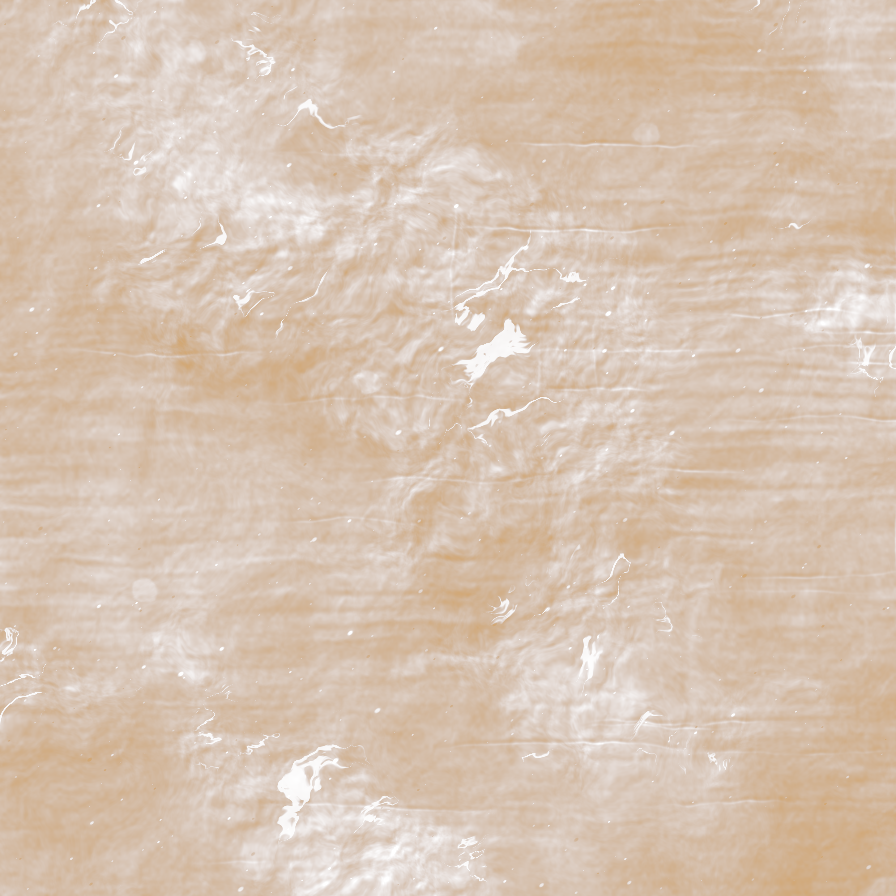
Reproduce this texture procedurally as a Shadertoy shader.

```glsl
float hash(vec2 p) {
    vec3 q = fract(p.xyx * 0.1031);
    q += dot(q, q.yzx + 33.33);
    return fract((q.x + q.y) * q.z);
}

float noise(vec2 p) {
    vec2 i = floor(p), f = fract(p);
    f = f * f * (3.0 - 2.0 * f);
    float low = mix(hash(i), hash(i + vec2(1, 0)), f.x);
    float high = mix(hash(i + vec2(0, 1)), hash(i + 1.0), f.x);
    return mix(low, high, f.y);
}

float fbm(vec2 p) {
    float sum = 0.0, amp = 0.516;
    for (int i = 0; i < 5; i++) {
        sum += amp * noise(p);
        p = mat2(1.6, 1.2, -1.2, 1.6) * p + 17.3;
        amp *= 0.5;
    }
    return sum;
}

// Slanted oval flecks, one at most in each grid cell
float flecks(vec2 p, float cells, float share, float seed) {
    vec2 id = floor(p * cells) + seed;
    vec2 centre = 0.25 + 0.5 * vec2(hash(id + 3.1), hash(id + 7.7));
    vec2 d = fract(p * cells) - centre;
    d = vec2(0.8 * d.x + 0.6 * d.y, 1.7 * (0.8 * d.y - 0.6 * d.x));
    float radius = mix(0.06, 0.17, pow(hash(id + 12.4), 2.0));
    return step(hash(id), share) * (1.0 - smoothstep(radius * 0.5, radius * 1.3, length(d)));
}

// Thin raised folds: long horizontal ones and a few upright ones
float creases(vec2 p) {
    float sum = 0.0;
    for (int i = 0; i < 30; i++) {
        float k = float(i);
        vec2 q = i < 25 ? p : p.yx;
        vec2 centre = vec2(hash(vec2(k, 2)), hash(vec2(k, 9)));
        float halfLength = mix(0.04, 0.16, hash(vec2(k, 15)));
        float wobble = 0.010 * noise(vec2(q.x * 13.0, k * 5.0)) + 0.003 * noise(vec2(q.x * 60.0, k * 3.0));
        float d = q.y - centre.y - wobble;
        float fade = 1.0 - smoothstep(0.3, 1.0, abs(q.x - centre.x) / halfLength);
        fade *= 0.3 + noise(vec2(q.x * 35.0, k * 7.0));
        float lit = exp(-pow(d / 0.0014, 2.0));
        float shade = exp(-pow((d - 0.0035) / 0.0022, 2.0));
        sum += fade * (lit - 0.6 * shade) * mix(0.3, 1.0, hash(vec2(k, 21)));
    }
    return sum;
}

// Pale round blisters with a ragged rim
float blisters(vec2 p) {
    float sum = 0.0;
    for (int i = 0; i < 3; i++) {
        vec2 centre = vec2(hash(vec2(i, 31)), hash(vec2(i, 44)));
        float d = length((p - centre) * vec2(1.0, 1.15)) + 0.008 * (fbm(p * 70.0) - 0.5);
        sum += 1.0 - smoothstep(0.013, 0.017, d);
    }
    return sum;
}

// Tan through pale beige to white
vec3 plasterColor(float t) {
    vec3 tan0 = vec3(0.82, 0.69, 0.55);
    return tan0 + (1.0 - tan0) * t * mix(vec3(0.1, 0.6, 1.0), vec3(1), t);
}

void mainImage(out vec4 fragColor, in vec2 fragCoord) {
    vec2 uv = fragCoord / iResolution.y;
    vec2 warp = vec2(fbm(uv * 7.0), fbm(uv * 7.0 + 40.0)) - 0.5;

    // Broad stains and worn, chalky areas
    float worn = smoothstep(0.48, 0.70, fbm(uv * 4.5 + warp * 0.6 + 9.0));
    float tone = 0.26 + 0.9 * (fbm(uv * vec2(4, 5) + warp + 60.0) - 0.5);
    tone += 0.18 * worn * (0.4 + 1.2 * fbm(uv * 22.0 + warp * 3.0));

    // Soft upright brush marks
    tone += 0.12 * smoothstep(0.68, 0.95, noise(vec2(uv.x * 22.0 + warp.y, uv.y * 3.0 + 5.0)));

    // Fine wavy combing
    float combed = smoothstep(0.35, 0.65, fbm(uv * vec2(2.5, 6.0) + 80.0));
    float comb = noise(vec2(uv.x * 10.0, (uv.y + warp.y * 0.025) * 165.0));
    tone += (comb - 0.5) * (0.11 + 0.19 * combed);

    // Surface relief lit from the upper left
    vec2 rough = uv * 30.0 + warp * 3.0;
    float relief = fbm(rough + vec2(0.07, -0.10)) - fbm(rough - vec2(0.03, -0.04));
    tone -= relief * (0.75 + 1.3 * worn);
    tone += 0.13 * (noise(uv * 210.0) - 0.5);
    tone += 0.38 * creases(uv) + 0.20 * blisters(uv);

    // Jagged white chips along rising diagonals
    vec2 slant = vec2(dot(uv, vec2(0.8, 0.6)) * 14.0, dot(uv, vec2(-0.6, 0.8)) * 26.0) + warp * 4.0;
    float chipped = smoothstep(0.50, 0.68, fbm(uv * 9.0 + 120.0)) * sqrt(worn);
    float chips = smoothstep(0.0, 0.022, 0.048 * chipped - abs(fbm(slant) - 0.5));
    tone = mix(tone, 1.0, chips * 0.9);

    // Bright specks and small ochre pits
    tone += 0.55 * flecks(uv, 42.0, 0.07, 10.0) + 0.35 * flecks(uv, 85.0, 0.06, 200.0);
    tone -= 0.30 * flecks(uv, 55.0, 0.03, 400.0);

    fragColor = vec4(plasterColor(clamp(tone, -0.2, 1.0)), 1.0);
}
```
